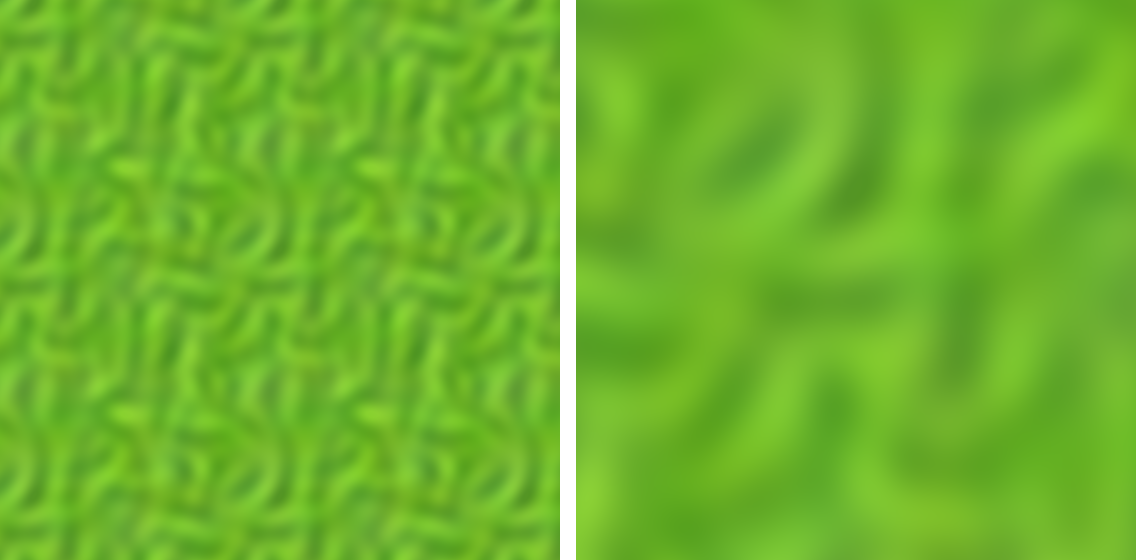
Left: the whole. Right: its middle third, enlarged.
Reproduce this texture procedurally as a WebGL 2 fragment shader.

```glsl
#version 300 es
precision highp float;
precision highp int;
// Soft, blurred grass: a seamless square tile repeated about 2.27 times each way.
// Curved light and dark blades are scattered on a wrapped grid and summed, while
// periodic gradient noise steers their lean and varies the hue of the green.

uniform vec2 u_resolution;
out vec4 fragColor;

const float TILE_SIZE = 0.4395;   // side of one tile, in canvas heights
const float TAU = 6.2831853;
const int BLADE_CELLS = 7;        // blade grid cells per tile side

const vec3 SHADE_GREEN = vec3(0.315, 0.585, 0.135);
const vec3 LIGHT_GREEN = vec3(0.535, 0.820, 0.195);
const vec3 YELLOW_SHIFT = vec3(0.055, -0.010, 0.000);
const vec3 GREY_SHIFT = vec3(0.020, 0.000, 0.085);

// Integer hash: wrapped cell and seed to four values in 0..1
vec4 hash4(ivec2 cell, int seed) {
    uvec4 v = uvec4(uint(cell.x), uint(cell.y), uint(seed), 17u);
    v = v * 1664525u + 1013904223u;
    for (int i = 0; i < 2; i++) {
        v.x += v.y * v.w;
        v.y += v.z * v.x;
        v.z += v.x * v.y;
        v.w += v.y * v.z;
        v ^= v >> 16u;
    }
    return vec4(v >> 8u) / 16777216.0;
}

// Wrap a cell index so that the pattern joins across tile borders
ivec2 wrapCell(ivec2 cell, int period) {
    return (cell + 4 * period) % period;
}

float cornerGradient(ivec2 cell, vec2 offset, int period, int seed) {
    float angle = TAU * hash4(wrapCell(cell, period), seed).x;
    return dot(vec2(cos(angle), sin(angle)), offset);
}

// Periodic gradient noise over one tile, roughly -0.7..0.7
float gradientNoise(vec2 tileUv, int period, int seed) {
    vec2 p = tileUv * float(period);
    ivec2 cell = ivec2(floor(p));
    vec2 f = fract(p);
    vec2 w = f * f * f * (f * (f * 6.0 - 15.0) + 10.0);
    float a = cornerGradient(cell, f, period, seed);
    float b = cornerGradient(cell + ivec2(1, 0), f - vec2(1, 0), period, seed);
    float c = cornerGradient(cell + ivec2(0, 1), f - vec2(0, 1), period, seed);
    float d = cornerGradient(cell + ivec2(1, 1), f - vec2(1, 1), period, seed);
    return mix(mix(a, b, w.x), mix(c, d, w.x), w.y);
}

// One bent blade with its shaded sides, fading to zero two cells away
float blade(vec2 offset, float angle, float bend, float phase) {
    vec2 along = vec2(cos(angle), sin(angle));
    float a = dot(offset, along);
    float b = dot(offset, vec2(-along.y, along.x)) + bend * a * a;
    float window = max(0.0, 1.0 - dot(offset, offset) / 4.0);
    float envelope = exp(-0.9 * a * a - 1.9 * b * b) * window * window;
    return envelope * cos(TAU * 0.88 * b + phase);
}

// Sum of the blades that reach this point of the tile
float grassBlades(vec2 tileUv, int cells, int seed) {
    vec2 p = tileUv * float(cells);
    ivec2 home = ivec2(floor(p));
    float sum = 0.0;
    for (int y = -2; y <= 2; y++) {
        for (int x = -2; x <= 2; x++) {
            ivec2 cell = home + ivec2(x, y);
            vec4 rnd = hash4(wrapCell(cell, cells), seed);
            vec2 root = vec2(cell) + rnd.xy;
            vec2 rootUv = fract(root / float(cells));
            float lean = 1.25 + 2.8 * gradientNoise(rootUv, 3, seed + 1);
            float angle = lean + 1.5 * (rnd.z - 0.5);
            float bend = 0.7 * (fract(rnd.z * 7.0) - 0.5);
            sum += blade(p - root, angle, bend, TAU * rnd.w);
        }
    }
    return sum;
}

void main() {
    vec2 canvas = gl_FragCoord.xy / u_resolution.y;
    vec2 tileUv = fract(canvas / TILE_SIZE);

    // Blade relief with a gentle large-scale change of brightness
    float relief = grassBlades(tileUv, BLADE_CELLS, 5);
    float patches = gradientNoise(tileUv, 4, 23);
    float brightness = 0.5 + 0.25 * relief + 0.16 * patches;
    vec3 color = mix(SHADE_GREEN, LIGHT_GREEN, clamp(brightness, 0.0, 1.0));

    // Drift between pure, yellowish and greyish green
    color += YELLOW_SHIFT * gradientNoise(tileUv, 6, 31);
    color += GREY_SHIFT * gradientNoise(tileUv, 5, 47);

    fragColor = vec4(color, 1.0);
}
```
